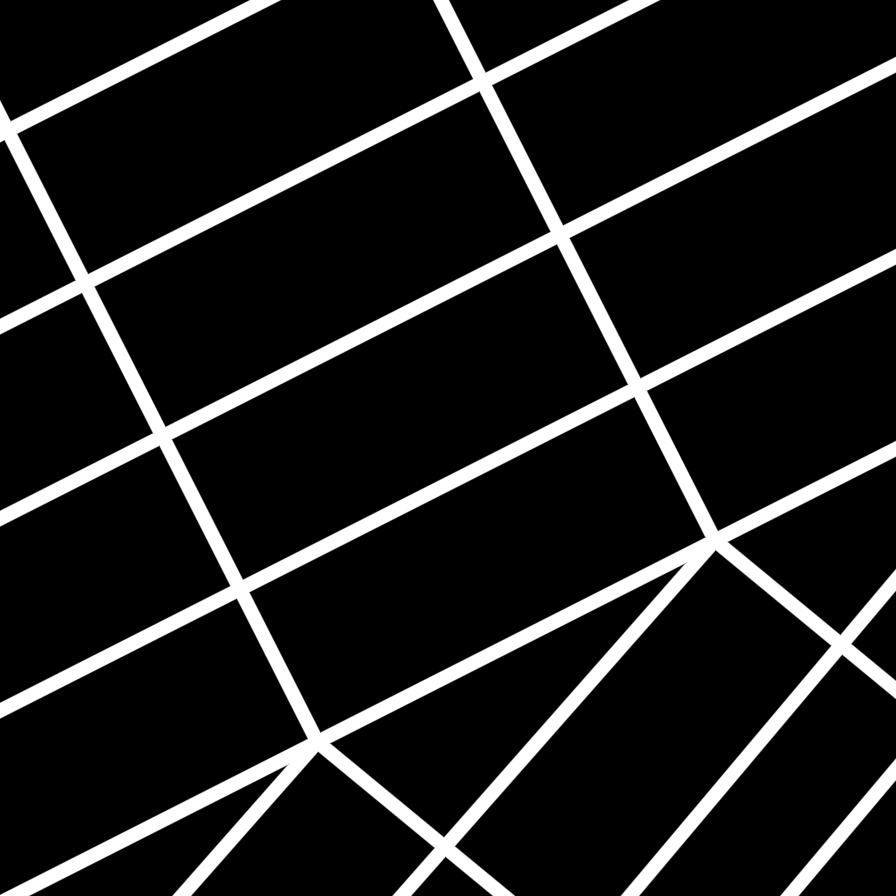
Write a three.js fragment shader that draws this pattern.

```glsl
varying vec2 vUv;

#define KNOT vec2(0.3542, 0.1719)
#define GRID_TILT 0.469
#define CELL vec2(0.4974, 0.1912)
#define HALF_WIDTH 0.0079
#define EDGE 0.0010
#define ROW_SLOPE 1.135
#define SPOKE_SLOPE -0.825
#define OUTER_SLOPE 1.188
#define OUTER_START 0.703
#define OUTER_STEP 0.178

const vec3 BACKGROUND = vec3(0.0);
const vec3 LINE_COLOR = vec3(1.0);

// Distance to a ray leaving the start point along a unit direction
float rayDistance(vec2 p, vec2 start, vec2 direction) {
  vec2 offset = p - start;
  return length(offset - direction * max(dot(offset, direction), 0.0));
}

// Tilted rectangular grid, closed off below by its first row
float gridDistance(vec2 p, vec2 axis) {
  vec2 offset = p - KNOT;
  vec2 local = vec2(dot(offset, axis), dot(offset, vec2(-axis.y, axis.x)));
  float nearestRow = max(floor(local.y / CELL.y + 0.5), 0.0);
  float row = abs(local.y - nearestRow * CELL.y);
  float across = local.x - floor(local.x / CELL.x + 0.5) * CELL.x;
  float column = length(vec2(across, min(local.y, 0.0)));
  return min(row, column);
}

// Rays fanning down from the knots, and free lines at the lower right
float fanDistance(vec2 p, vec2 axis) {
  vec2 rowDirection = -normalize(vec2(1.0, ROW_SLOPE));
  vec2 spokeDirection = normalize(vec2(1.0, SPOKE_SLOPE));
  vec2 outerDirection = normalize(vec2(1.0, OUTER_SLOPE));
  float nearest = 1.0;
  for (int i = 0; i < 2; i++) {
    vec2 knot = KNOT + float(i) * CELL.x * axis;
    nearest = min(nearest, rayDistance(p, knot, rowDirection));
    nearest = min(nearest, rayDistance(p, knot, spokeDirection));

    vec2 base = vec2(OUTER_START + float(i) * OUTER_STEP, 0.0);
    vec2 start = base - 0.1 * outerDirection;
    nearest = min(nearest, rayDistance(p, start, outerDirection));
  }
  return nearest;
}

void main() {
  vec2 axis = vec2(cos(GRID_TILT), sin(GRID_TILT));
  float d = min(gridDistance(vUv, axis), fanDistance(vUv, axis));
  float ink = 1.0 - smoothstep(HALF_WIDTH - EDGE, HALF_WIDTH + EDGE, d);
  gl_FragColor = vec4(mix(BACKGROUND, LINE_COLOR, ink), 1.0);
}
```
